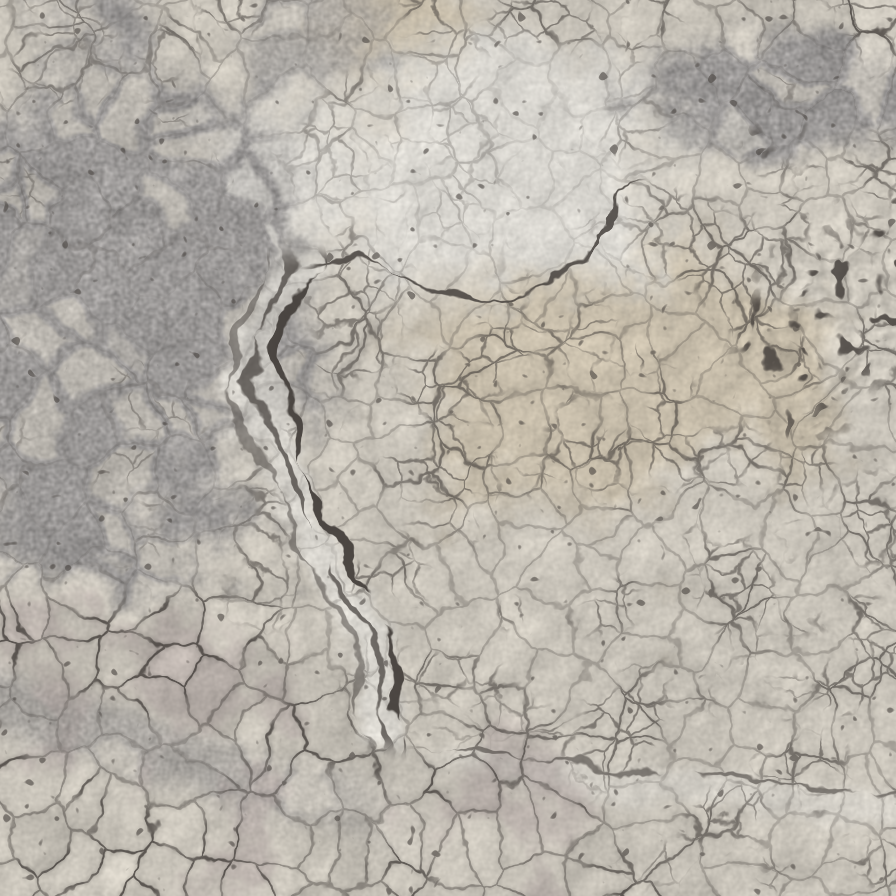
Give the GLSL for this texture, as a three.js fragment shader.

```glsl
varying vec2 vUv;

const vec3 PLASTER = vec3(0.79, 0.77, 0.73);
const vec3 OCHRE = vec3(0.78, 0.735, 0.65);
const vec3 CHALK = vec3(0.86, 0.85, 0.825);
const vec3 WORN_GREY = vec3(0.61, 0.60, 0.595);
const vec3 STAIN = vec3(0.63, 0.59, 0.58);
const vec3 CRACK = vec3(0.27, 0.25, 0.235);
const float CELL_SCALE = 18.0;
const float FINE_SCALE = 27.0;
const float GRAIN_SCALE = 190.0;
const float PIT_SCALE = 75.0;
const float WARP = 0.03;
const float LINE_WIDTH = 0.0026;
const float SEAM_WIDTH = 0.0045;

vec2 hash2(vec2 p) {
  vec3 q = fract(p.xyx * vec3(0.1031, 0.1030, 0.0973));
  q += dot(q, q.yzx + 33.33);
  return fract((q.xx + q.yz) * q.zy);
}

float corner(vec2 cell, vec2 f, vec2 o) {
  return dot(hash2(cell + o) * 2.0 - 1.0, f - o);
}

float gradientNoise(vec2 p) {
  vec2 i = floor(p), f = fract(p);
  vec2 u = f * f * f * (f * (f * 6.0 - 15.0) + 10.0);
  return mix(mix(corner(i, f, vec2(0.0)), corner(i, f, vec2(1.0, 0.0)), u.x),
             mix(corner(i, f, vec2(0.0, 1.0)), corner(i, f, vec2(1.0)), u.x), u.y);
}

float fbm(vec2 p) {
  float sum = 0.0, amp = 1.0;
  for (int i = 0; i < 5; i++) {
    sum += amp * gradientNoise(p);
    p = mat2(1.6, 1.2, -1.2, 1.6) * p + 7.3;
    amp *= 0.5;
  }
  return sum;
}

// Returns distance to the nearest cell border and a random value per cell
vec2 cells(vec2 p) {
  vec2 base = floor(p), f = fract(p), nearest = vec2(0.0), id = vec2(0.0);
  float best = 8.0, border = 8.0;
  for (int y = -1; y <= 1; y++) for (int x = -1; x <= 1; x++) {
    vec2 o = vec2(float(x), float(y));
    vec2 r = o + hash2(base + o) - f;
    if (dot(r, r) < best) { best = dot(r, r); nearest = r; id = base + o; }
  }
  for (int y = -2; y <= 2; y++) for (int x = -2; x <= 2; x++) {
    vec2 o = vec2(float(x), float(y));
    vec2 r = o + hash2(base + o) - f, d = r - nearest;
    if (dot(d, d) > 0.0001) border = min(border, dot(0.5 * (r + nearest), normalize(d)));
  }
  return vec2(border, hash2(id + 19.0).x);
}

float fadeOut(float a, float b, float x) { return 1.0 - smoothstep(a, b, x); }

float region(vec2 p, vec2 center, vec2 radius, float rough) {
  return fadeOut(0.6, 1.25, length((p - center) / radius) + rough);
}

float span(float a, float b, float x) {
  return smoothstep(a, a + 0.03, x) * fadeOut(b - 0.03, b, x);
}

// Broken dark line whose width varies along its length
float seam(float d, vec2 p, float width) {
  float w = width * (0.55 + 2.8 * gradientNoise(p * 17.0));
  return fadeOut(w - 0.001, w + 0.0018, abs(d)) * smoothstep(-0.001, 0.001, w);
}

void main() {
  vec2 p = vUv;
  float broad = fbm(p * 6.0), mottle = fbm(p * 22.0 + 40.0);
  vec2 q = p + WARP * vec2(fbm(p * 11.0 + 5.0), fbm(p * 11.0 + 31.0));
  float rough = 0.9 * broad + 0.3 * mottle;

  // Worn, stained and chalky areas
  float lower = smoothstep(-0.04, 0.06, 0.48 - 0.55 * p.x - p.y + 0.1 * broad);
  float band = fadeOut(0.015, 0.06, abs(p.y - 0.22 + 0.32 * p.x + 0.04 * broad)) * fadeOut(0.3, 0.5, p.x);
  float grey = max(region(p, vec2(0.12, 0.66), vec2(0.25, 0.33), rough),
                   region(p, vec2(0.89, 0.89), vec2(0.16, 0.08), rough));
  grey = max(grey, 0.6 * region(p, vec2(0.33, 0.96), vec2(0.1, 0.07), rough));
  grey = max(grey, 0.6 * band);
  float chalk = region(p, vec2(0.51, 0.80), vec2(0.28, 0.14), rough);
  float ochre = max(region(p, vec2(0.68, 0.60), vec2(0.24, 0.19), rough),
                    region(p, vec2(0.44, 0.96), vec2(0.09, 0.07), rough));
  float rubble = region(p, vec2(0.95, 0.70), vec2(0.13, 0.15), rough);
  float corner = region(p, vec2(0.97, 0.97), vec2(0.22, 0.13), rough);

  // Long seams: a falling pair, a ledge and a faint low ridge
  float fall = q.x - 0.31 - 0.14 * fadeOut(0.2, 0.57, q.y) - 0.045 * smoothstep(0.6, 0.72, q.y);
  float ledge = q.y - 0.705 + 0.035 * exp(-pow((q.x - 0.53) / 0.08, 2.0)) - 0.09 * smoothstep(0.65, 0.71, q.x);
  float ridge = q.y - 0.165 + 0.1 * (q.x - 0.45);
  float fallSpan = span(0.15, 0.73, p.y);
  float strip = fallSpan * span(-0.065, 0.015, fall + 0.02 * mottle);
  chalk = max(chalk, 0.85 * strip);
  chalk = max(chalk, 0.5 * fadeOut(0.005, 0.03, abs(ridge + 0.015)) * smoothstep(0.45, 0.55, p.x));

  // Plates split by cracks
  vec2 plate = cells(q * CELL_SCALE), chip = cells((q + 0.01 * mottle) * FINE_SCALE + 9.0);
  float island = smoothstep(0.06, 0.2, plate.x) * smoothstep(0.5, 0.6, plate.y);
  grey *= (1.0 - 0.65 * island) * (1.0 - 0.75 * strip);
  vec3 color = mix(PLASTER, OCHRE, 0.75 * ochre);
  color = mix(color, CHALK, chalk);
  color = mix(color, WORN_GREY, grey);
  color = mix(color, STAIN, 0.6 * lower * smoothstep(0.05, 0.4, broad + 0.3 * mottle));
  color *= 1.0 + 0.09 * (plate.y - 0.5) * max(lower, corner);

  // Mottling, relief and grain
  vec2 light = vec2(-0.003, 0.003);
  float relief = mottle - fbm((p + light) * 22.0 + 40.0);
  float grain = gradientNoise(p * GRAIN_SCALE) + 0.6 * gradientNoise(p * GRAIN_SCALE * 0.5 + 13.0);
  color *= 1.0 + 0.10 * mottle + 0.05 * broad + 0.13 * relief + grain * (0.07 + 0.16 * grey);

  // Fine cracks with soft shaded shoulders
  float broken = smoothstep(-0.08, 0.25, fbm(p * 9.0 + 70.0));
  float plateLine = fadeOut(0.2, 1.0, plate.x / (LINE_WIDTH * CELL_SCALE));
  float chipLine = fadeOut(0.1, 1.0, chip.x / (LINE_WIDTH * FINE_SCALE));
  float plateForce = max(0.25 + 0.35 * broken, 0.8 * max(lower, corner) * (0.5 + 0.5 * broken));
  plateForce *= (1.0 - 0.7 * grey) * (1.0 - 0.6 * chalk);
  float chipForce = 0.55 * broken * (1.0 - grey) * (1.0 - lower) * (1.0 - 0.6 * chalk);
  color *= 1.0 - 0.12 * fadeOut(0.0, 0.14, plate.x) * plateForce;
  float dark = max(plateLine * plateForce, chipLine * chipForce);

  // Pits and loose rubble
  float pit = gradientNoise(p * PIT_SCALE + 3.0);
  float stone = gradientNoise(q * PIT_SCALE * 0.75 + 51.0);
  color *= 1.0 + 0.35 * rubble * (gradientNoise((q - light) * PIT_SCALE * 0.75 + 51.0) - stone);
  dark = max(dark, 0.6 * smoothstep(0.37, 0.5, pit));
  dark = max(dark, 0.85 * rubble * smoothstep(0.17, 0.33, stone));

  // Deep seams over everything
  for (int i = 0; i < 3; i++) {
    float k = float(i);
    float d = fall + 0.024 * k + 0.012 * gradientNoise(vec2(p.y * 24.0, k * 5.3));
    dark = max(dark, (0.95 - 0.22 * k) * fallSpan * seam(d, p + k * 2.7, SEAM_WIDTH));
  }
  float deep = 1.0 + smoothstep(0.64, 0.69, p.x);
  dark = max(dark, 0.85 * span(0.33, 0.73, p.x) * seam(ledge, p + 8.0, SEAM_WIDTH * 0.65 * deep));
  dark = max(dark, 0.6 * smoothstep(0.44, 0.5, p.x) * seam(ridge, p + 4.0, SEAM_WIDTH * 0.6));

  gl_FragColor = vec4(mix(color, CRACK, dark), 1.0);
}
```
